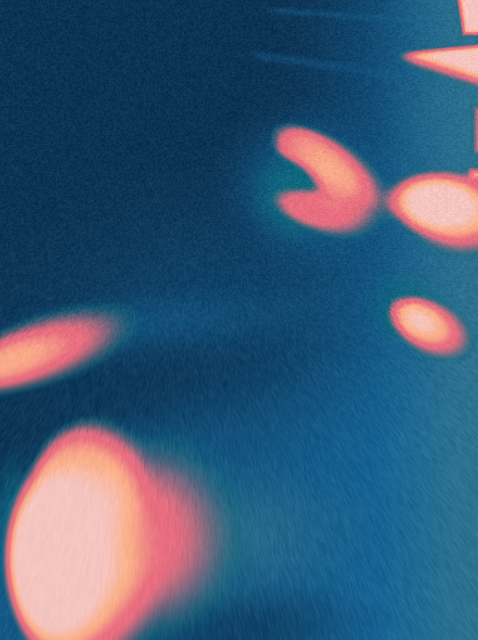
Give the GLSL for this background, as a WebGL 1 fragment shader.

```glsl
precision highp float;
uniform vec2 u_resolution;

const vec3 NAVY = vec3(0.05, 0.20, 0.325);
const vec3 BLUE = vec3(0.09, 0.41, 0.61);
const vec3 SEA = vec3(0.20, 0.46, 0.56);
const vec3 TEAL = vec3(0.05, 0.42, 0.48);
const vec3 ROSE = vec3(0.91, 0.43, 0.50);
const vec3 PEACH = vec3(0.98, 0.69, 0.54);
const vec3 BLUSH = vec3(0.96, 0.77, 0.75);

float hash(vec2 p) {
  vec3 q = fract(p.xyx * 0.1031);
  q += dot(q, q.yzx + 33.33);
  return fract((q.x + q.y) * q.z);
}

float noise(vec2 p) {
  vec2 i = floor(p), f = fract(p);
  f = f * f * (3.0 - 2.0 * f);
  return mix(mix(hash(i), hash(i + vec2(1.0, 0.0)), f.x),
             mix(hash(i + vec2(0.0, 1.0)), hash(i + 1.0), f.x), f.y);
}

// Noise smeared along a direction, centred on zero
float fibres(vec2 p, vec2 dir, float reach) {
  float sum = 0.0;
  for (int i = 0; i < 8; i++) {
    float t = (float(i) - 3.5) / 3.5;
    sum += noise((p + dir * t * reach) * 510.0 + 50.0);
  }
  return sum / 8.0 - 0.5;
}

// Rotated ellipse; softness runs from soft.x to soft.y along its long axis
float blob(vec2 p, vec2 centre, vec2 radii, float angle, vec2 soft) {
  float c = cos(angle), s = sin(angle);
  vec2 d = p - centre;
  vec2 q = vec2(c * d.x + s * d.y, c * d.y - s * d.x) / radii;
  float w = mix(soft.x, soft.y, smoothstep(-1.0, 1.0, q.x));
  return 1.0 - smoothstep(1.0 - w, 1.0 + w, length(q));
}

float panel(vec2 p, vec2 centre, vec2 halfSize, float soft) {
  vec2 d = abs(p - centre) - halfSize;
  return 1.0 - smoothstep(-soft, soft, max(d.x, d.y));
}

float wedge(vec2 p, vec2 tip, float upper, float lower) {
  vec2 d = p - tip;
  float above = smoothstep(-0.008, 0.01, upper * d.x - d.y);
  float below = smoothstep(-0.018, 0.024, d.y - lower * d.x);
  return above * below * smoothstep(-0.01, 0.04, d.x);
}

float streak(vec2 p, vec2 a, vec2 b, float width) {
  vec2 ab = b - a;
  float t = clamp(dot(p - a, ab) / dot(ab, ab), 0.0, 1.0);
  float fade = smoothstep(0.0, 0.1, t) * (1.0 - 0.6 * t);
  return fade * (1.0 - smoothstep(0.0, width, length(p - a - ab * t)));
}

float join(float a, float b) {
  return 1.0 - (1.0 - a) * (1.0 - b);
}

vec3 backdrop(vec2 p) {
  float light = 0.78 * smoothstep(0.38, 0.7, p.x + 0.08 * (0.6 - p.y));
  light = join(light, 0.68 * (1.0 - smoothstep(0.18, 0.48, p.y - 0.14 * p.x)));
  light = join(light, 0.3 * blob(p, vec2(0.34, 0.52), vec2(0.25, 0.13), 0.2, vec2(1.0)));
  light = join(light, 0.4 * blob(p, vec2(0.24, 0.49), vec2(0.17, 0.034), 0.08, vec2(1.0)));
  // Shadow bands
  light *= 1.0 - 0.75 * blob(p, vec2(0.1, 0.37), vec2(0.28, 0.06), 0.22, vec2(0.9));
  light *= 1.0 - 0.8 * blob(p, vec2(0.0, 0.3), vec2(0.07, 0.08), 0.0, vec2(0.9));
  light *= 1.0 - 0.6 * blob(p, vec2(0.37, 0.01), vec2(0.14, 0.05), 0.1, vec2(0.9));
  vec3 col = mix(NAVY, BLUE, light);
  col = mix(col, SEA, 0.8 * smoothstep(0.57, 0.75, p.x));
  col = mix(col, SEA, 0.6 * blob(p, vec2(0.36, 0.165), vec2(0.13, 0.07), 0.0, vec2(1.0)));
  // Cool halos
  col = mix(col, BLUE, 0.7 * blob(p, vec2(0.475, 0.71), vec2(0.085, 0.078), -0.5, vec2(0.9)));
  col = mix(col, TEAL, 0.75 * blob(p, vec2(0.465, 0.695), vec2(0.055, 0.055), 0.3, vec2(0.6)));
  col = mix(col, TEAL, 0.7 * blob(p, vec2(0.635, 0.515), vec2(0.045, 0.04), -0.5, vec2(0.9)));
  col = mix(col, TEAL, 0.6 * blob(p, vec2(0.02, 0.18), vec2(0.018, 0.08), 0.0, vec2(0.9)));
  // Thin light trails
  float trails = streak(p, vec2(0.404, 0.985), vec2(0.747, 0.962), 0.009)
               + streak(p, vec2(0.384, 0.915), vec2(0.65, 0.88), 0.012);
  return mix(col, BLUE, 0.4 * trails);
}

float heatField(vec2 p) {
  // Large lower glow
  float h = blob(p, vec2(0.107, 0.127), vec2(0.094, 0.152), 0.0, vec2(0.18, 0.7));
  h = join(h, 0.52 * blob(p, vec2(0.135, 0.248), vec2(0.074, 0.082), 0.0, vec2(0.28, 0.5)));
  h = join(h, 0.52 * blob(p, vec2(0.205, 0.16), vec2(0.12, 0.115), 0.0, vec2(0.5, 0.85)));
  // Left streak
  h = join(h, 0.55 * blob(p, vec2(0.05, 0.447), vec2(0.122, 0.041), 0.33, vec2(0.4, 0.75)));
  h = join(h, 0.4 * blob(p, vec2(0.02, 0.437), vec2(0.07, 0.022), 0.33, vec2(0.8)));
  // Notched pair in the middle
  float upper = 0.56 * blob(p, vec2(0.511, 0.735), vec2(0.093, 0.041), -0.64, vec2(0.25, 0.6));
  upper = join(upper, 0.38 * blob(p, vec2(0.515, 0.736), vec2(0.055, 0.023), -0.7, vec2(0.9)));
  upper *= 1.0 - 0.92 * blob(p, vec2(0.451, 0.722), vec2(0.05, 0.026), -0.55, vec2(0.45));
  h = join(h, upper);
  h = join(h, 0.49 * blob(p, vec2(0.497, 0.67), vec2(0.066, 0.027), -0.3, vec2(0.4, 0.7)));
  // Right-hand glows
  h = join(h, 0.96 * blob(p, vec2(0.692, 0.681), vec2(0.075, 0.043), -0.1, vec2(0.38, 0.6)));
  h = join(h, 0.5 * blob(p, vec2(0.718, 0.645), vec2(0.06, 0.034), -0.1, vec2(0.7)));
  h = join(h, 0.57 * blob(p, vec2(0.669, 0.49), vec2(0.059, 0.036), -0.5, vec2(0.4, 0.6)));
  h = join(h, 0.85 * blob(p, vec2(0.656, 0.498), vec2(0.035, 0.02), -0.5, vec2(0.9)));
  // Bright corner shapes
  h = join(h, wedge(p, vec2(0.612, 0.915), 0.1, -0.33));
  h = join(h, panel(p - vec2(0.15 * (1.0 - p.y), 0.0), vec2(0.747, 0.98), vec2(0.03, 0.032), 0.009));
  h = join(h, 0.65 * panel(p, vec2(0.752, 0.797), vec2(0.008, 0.032), 0.014));
  return join(h, 0.8 * panel(p, vec2(0.75, 0.727), vec2(0.014, 0.006), 0.012));
}

vec3 heatColour(vec3 base, float h) {
  vec3 col = mix(base, TEAL, 0.5 * smoothstep(0.01, 0.14, h));
  col = mix(col, ROSE, smoothstep(0.05, 0.48, h));
  col = mix(col, PEACH, smoothstep(0.5, 0.78, h));
  return mix(col, BLUSH, smoothstep(0.74, 0.97, h));
}

void main() {
  vec2 p = gl_FragCoord.xy / u_resolution * vec2(0.746, 1.0);
  vec2 flow = normalize(p - vec2(0.27, 0.78) + 0.0001);
  float grain = fibres(p, flow, mix(0.007, 0.0008, smoothstep(0.1, 0.65, p.y)));
  float h = heatField(p + flow * grain * 0.006 * (1.0 - smoothstep(0.3, 0.8, p.y)));
  vec3 col = heatColour(backdrop(p), h);
  float strength = mix(0.14, 0.075, smoothstep(0.1, 0.65, p.y));
  gl_FragColor = vec4(col + grain * mix(strength, 0.07, h), 1.0);
}
```
